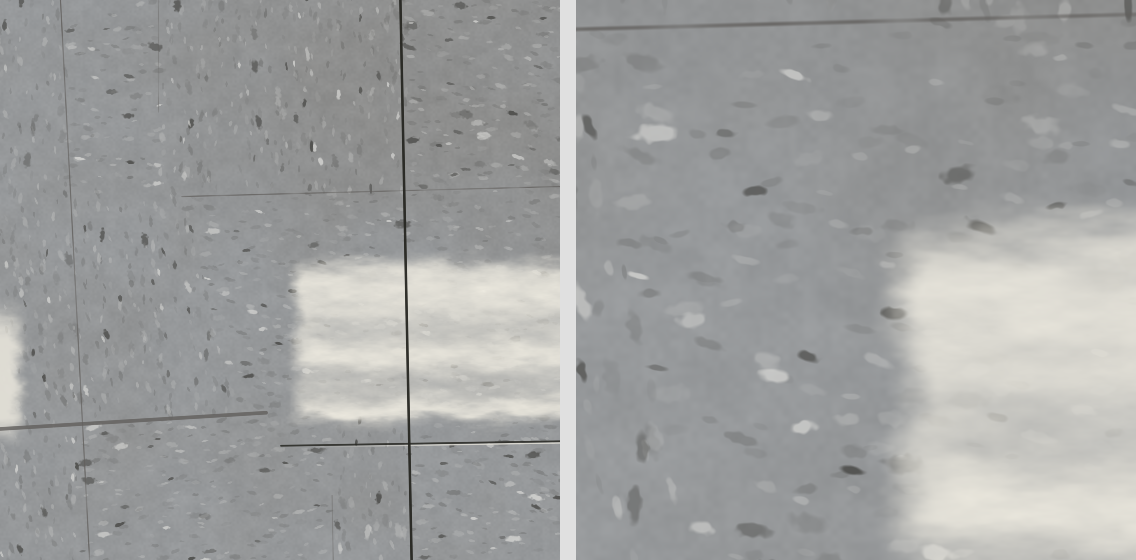
Left: the whole. Right: its middle third, enlarged.
Reproduce this texture procedurally as a three.js fragment shader.

```glsl
// Grey vinyl floor tiles with stone-like flecks, uneven seams and glossy reflections.
// Flecks are jittered ellipses on a grid whose direction follows each tile's grain;
// seams are segment distances, and reflections are soft boxes with rippled bands.

varying vec2 vUv;

const vec3 COOL_GREY = vec3(0.590, 0.600, 0.608);
const vec3 WARM_GREY = vec3(0.555, 0.556, 0.552);
const vec3 DARK_CHIP = vec3(0.30, 0.30, 0.29);
const vec3 PALE_CHIP = vec3(0.83, 0.83, 0.82);
const vec3 SEAM_DARK = vec3(0.15, 0.15, 0.13);
const vec3 SEAM_WORN = vec3(0.38, 0.37, 0.36);
const vec3 GLOSS = vec3(0.885, 0.875, 0.84);

float hash(vec2 p) {
  return fract(sin(dot(p, vec2(127.1, 311.7))) * 43758.5453);
}

float noise(vec2 p) {
  vec2 i = floor(p), f = fract(p);
  f = f * f * (3.0 - 2.0 * f);
  return mix(mix(hash(i), hash(i + vec2(1.0, 0.0)), f.x),
             mix(hash(i + vec2(0.0, 1.0)), hash(i + 1.0), f.x), f.y);
}

float fbm(vec2 p) {
  float sum = 0.0, gain = 0.5;
  for (int i = 0; i < 4; i++) {
    sum += gain * noise(p);
    p = p * 2.03 + 17.0;
    gain *= 0.5;
  }
  return sum / 0.9375;
}

// Fleck direction in radians: flat or upright depending on the tile
float grainAngle(vec2 p) {
  if (p.x > 0.725) return -0.12;
  if (p.y > 0.655) return (p.x > 0.12 && p.x < 0.285) ? 0.0 : 1.62;
  if (p.x < 0.14) return 1.72;
  if (p.y > 0.25) return p.x < 0.34 + 0.25 * (0.61 - p.y) ? 1.75 : -0.08;
  return p.x < 0.595 ? 0.1 : 1.65;
}

// Coverage of scattered flecks; size is the largest half length
float flecks(vec2 p, float cells, float size, float density, float seed) {
  vec2 home = floor(p * cells);
  float cover = 0.0;
  for (int y = -1; y <= 1; y++) {
    for (int x = -1; x <= 1; x++) {
      vec2 id = home + vec2(float(x), float(y));
      vec2 key = id + seed;
      if (hash(key + 3.1) > density) continue;
      vec2 center = (id + vec2(hash(key), hash(key + 7.7))) / cells;
      float angle = grainAngle(center) + 0.6 * (hash(key + 5.3) - 0.5);
      vec2 along = vec2(cos(angle), sin(angle));
      vec2 d = p - center;
      vec2 q = vec2(dot(d, along), dot(d, vec2(-along.y, along.x)));
      float len = size * mix(0.4, 1.0, pow(hash(key + 9.2), 2.0));
      float wide = len * mix(0.28, 0.55, hash(key + 11.4));
      float edge = length(q / vec2(len, wide)) - 1.0 + 0.7 * (noise(p * 260.0 + seed) - 0.5);
      float strength = mix(0.25, 1.0, hash(key + 13.6));
      cover = max(cover, strength * (1.0 - smoothstep(-0.3, 0.4, edge)));
    }
  }
  return cover;
}

float seam(vec2 p, vec2 a, vec2 b, float halfWidth) {
  vec2 ab = b - a;
  float t = clamp(dot(p - a, ab) / dot(ab, ab), 0.0, 1.0);
  float d = length(p - a - ab * t);
  return 1.0 - smoothstep(halfWidth - 0.001, halfWidth + 0.001, d);
}

float softBox(vec2 p, vec2 low, vec2 high, vec2 blur) {
  vec2 inside = smoothstep(low - blur, low + blur, p) * (1.0 - smoothstep(high - blur, high + blur, p));
  return inside.x * inside.y;
}

float band(float y, float center, float spread) {
  float d = (y - center) / spread;
  return exp(-d * d);
}

void main() {
  vec2 p = vUv;

  // Mottled vinyl, warmer toward the upper right
  float warmth = smoothstep(0.1, 0.6, p.x) * smoothstep(0.45, 0.8, p.y);
  warmth = clamp(0.15 + 0.7 * warmth + 0.9 * (fbm(p * 9.0) - 0.5), 0.0, 1.0);
  vec3 color = mix(COOL_GREY, WARM_GREY, warmth);
  color += 0.05 * (fbm(p * 45.0) - 0.5) + 0.02 * (noise(p * 240.0) - 0.5);

  // Chips: fine and faint below, larger ones on top
  color = mix(color, DARK_CHIP, 0.25 * flecks(p, 46.0, 0.011, 0.4, 21.0));
  color = mix(color, PALE_CHIP, 0.35 * flecks(p, 42.0, 0.010, 0.4, 53.0));
  color = mix(color, DARK_CHIP, 0.9 * flecks(p, 26.0, 0.013, 0.25, 87.0));
  color = mix(color, PALE_CHIP, 0.85 * flecks(p, 26.0, 0.012, 0.22, 119.0));

  // Reflections with rippled edges and bright bands
  vec2 ripple = vec2(fbm(p * vec2(30.0, 45.0)), fbm(p * vec2(18.0, 50.0) + 40.0)) - 0.5;
  vec2 r = p + ripple * vec2(0.025, 0.04);
  float bands = band(r.y, 0.48, 0.065) + band(r.y, 0.365, 0.026) + band(r.y, 0.27, 0.022);
  float gloss = softBox(r, vec2(0.53, 0.248), vec2(1.2, 0.53), vec2(0.018, 0.02));
  gloss *= 0.48 + 0.5 * min(bands, 1.0) + 0.35 * (fbm(p * vec2(28.0, 70.0)) - 0.5);
  gloss = max(gloss, 0.95 * softBox(r, vec2(-0.2, 0.23), vec2(0.034, 0.43), vec2(0.018, 0.035)));
  color = mix(color, GLOSS, clamp(gloss, 0.0, 1.1));

  // Faint seams, then worn and open ones
  float wear = 0.3 + 0.6 * noise(p * 38.0);
  float faint = seam(p, vec2(0.108, 1.0), vec2(0.160, 0.0), 0.0011);
  faint = max(faint, seam(p, vec2(0.325, 0.649), vec2(1.0, 0.667), 0.0011));
  faint = max(faint, 0.5 * seam(p, vec2(0.283, 1.0), vec2(0.283, 0.80), 0.001));
  faint = max(faint, 0.7 * seam(p, vec2(0.595, 0.0), vec2(0.593, 0.115), 0.001));
  color = mix(color, SEAM_WORN, faint * wear);
  color = mix(color, SEAM_WORN, 0.8 * seam(p, vec2(0.0, 0.234), vec2(0.475, 0.263), 0.0033));
  float glint = seam(p, vec2(0.502, 0.201), vec2(1.0, 0.209), 0.0012) * smoothstep(0.5, 0.85, p.x);
  color = mix(color, GLOSS, 0.85 * glint);
  color = mix(color, SEAM_DARK, 0.85 * seam(p, vec2(0.502, 0.204), vec2(1.0, 0.212), 0.0016));
  color = mix(color, SEAM_DARK, 0.95 * seam(p, vec2(0.715, 1.0), vec2(0.735, 0.0), 0.0023));

  gl_FragColor = vec4(color, 1.0);
}
```
